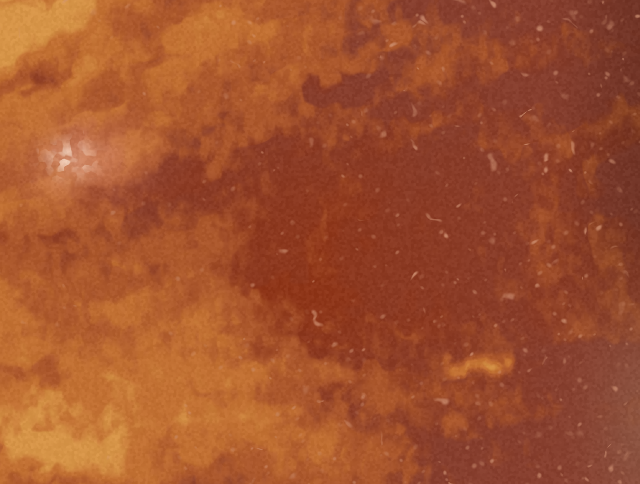
A Shadertoy shader for this texture:

```glsl
// Glossy ripe fruit skin: ochre to maroon, streaked sideways, with pale specks.

const vec2  CANVAS = vec2(1.32, 1.0);          // working space, height = 1
const vec3  MAROON = vec3(0.53, 0.245, 0.18);
const vec3  RED    = vec3(0.56, 0.21, 0.095);
const vec3  RUST   = vec3(0.675, 0.345, 0.175);
const vec3  ORANGE = vec3(0.76, 0.44, 0.20);
const vec3  OCHRE  = vec3(0.84, 0.58, 0.28);
const vec3  SPECK  = vec3(0.82, 0.58, 0.46);
const vec3  SHEEN  = vec3(0.80, 0.48, 0.38);
const vec3  GLARE  = vec3(0.97, 0.86, 0.78);
const vec3  HAZE   = vec3(0.57, 0.40, 0.32);
const float STREAK_CONTRAST = 1.0;
const float MOTTLE_CONTRAST = 0.38;
const float GRAIN = 0.045;
const float SPECK_CELLS = 21.0;
const float SPECK_RADIUS = 0.0068;

vec3 hash3(vec2 cell) {
    vec3 q = fract(cell.xyx * vec3(0.1031, 0.1030, 0.0973));
    q += dot(q, q.yxz + 33.33);
    return fract((q.xxy + q.yzz) * q.zyx);
}

// Smooth cellular noise: jittered cells blend their random values by distance.
float cellNoise(vec2 p) {
    vec2 base = floor(p);
    float sum = 0.0, total = 0.0;
    for (int j = -1; j <= 1; j++)
    for (int i = -1; i <= 1; i++) {
        vec2 cell = base + vec2(i, j);
        vec3 h = hash3(cell + 71.0);
        vec2 d = cell + 0.15 + 0.7 * h.xy - p;
        float w = exp(-7.0 * dot(d, d));
        sum += w * h.z;
        total += w;
    }
    return sum / total;
}

// Soft tapered stroke between two points.
float stroke(vec2 p, vec2 a, vec2 b, float width) {
    vec2 ab = b - a;
    float k = clamp(dot(p - a, ab) / dot(ab, ab), 0.0, 1.0);
    float d = length(p - a - k * ab) / width;
    return exp(-d * d);
}

float blob(vec2 p, vec2 centre, vec2 size) {
    vec2 d = (p - centre) / size;
    return exp(-dot(d, d));
}

// Pale specks, crowding towards the right; returns coverage.
float specks(vec2 p, float cells, float radius) {
    vec2 g = p * cells, base = floor(g);
    float cover = 0.0;
    for (int j = -1; j <= 1; j++)
    for (int i = -1; i <= 1; i++) {
        vec2 cell = base + vec2(i, j);
        vec3 place = hash3(cell + 13.0), look = hash3(cell + 191.0);
        float density = mix(0.05, 0.34, smoothstep(0.35, 1.1, cell.x / cells));
        vec2 d = (cell + place.xy - g) / cells;
        d.x += (look.z - 0.5) * d.y;
        float r = radius * mix(0.55, 1.25, look.x);
        float dotMask = 1.0 - smoothstep(0.25, 1.3, length(d) / r);
        cover = max(cover, dotMask * mix(0.25, 0.8, look.y * look.y) * step(place.z, density));
    }
    return cover;
}

// Skin colour from blush (0) to unblushed (1).
vec3 skin(float ripeness, vec3 blush) {
    vec3 c = mix(blush, RUST, smoothstep(0.12, 0.46, ripeness));
    c = mix(c, ORANGE, smoothstep(0.46, 0.76, ripeness));
    return mix(c, OCHRE, smoothstep(0.78, 1.12, ripeness));
}

void mainImage(out vec4 fragColor, in vec2 fragCoord) {
    vec2 p = fragCoord / iResolution.xy * CANVAS;

    // Ragged coordinates that tilt the streaks in the upper part
    vec2 ragged = p + 0.035 * (vec2(cellNoise(p * 24.0), cellNoise(p * 27.0 + 40.0)) - 0.5);
    vec2 flow = vec2(ragged.x, ragged.y - 0.3 * ragged.x * smoothstep(0.3, 0.7, p.y));

    // Broad layout of the blush
    float ripeness = 0.68 - 0.50 * p.x;
    ripeness += 0.42 * blob(p, vec2(0.0, 1.0), vec2(0.28, 0.22));
    ripeness += 0.30 * blob(p, vec2(0.25, 0.13), vec2(0.42, 0.17));
    ripeness += 0.10 * blob(p, vec2(0.75, 0.95), vec2(0.35, 0.12));
    ripeness -= 0.16 * blob(p, vec2(0.75, 0.46), vec2(0.22, 0.18));

    // Streaks and mottling
    float streaks = 0.6 * cellNoise(flow * vec2(3.5, 10.0) + 5.0)
                  + 0.4 * cellNoise(flow * vec2(8.0, 24.0) + 19.0) - 0.5;
    float mottle = 0.6 * cellNoise(ragged * vec2(24.0, 19.0))
                 + 0.4 * cellNoise(p * vec2(65.0, 42.0)) - 0.5;
    ripeness += STREAK_CONTRAST * streaks * mix(0.85, 0.5, p.x / CANVAS.x) + MOTTLE_CONTRAST * mottle;
    ripeness -= 0.36 * stroke(ragged, vec2(0.0, 0.53), vec2(0.40, 0.64), 0.045);
    ripeness -= 0.34 * stroke(ragged, vec2(0.0, 0.82), vec2(0.11, 0.85), 0.022);
    ripeness -= 0.28 * stroke(ragged, vec2(0.55, 0.395), vec2(0.85, 0.39), 0.030);
    ripeness -= 0.25 * stroke(ragged, vec2(0.65, 0.82), vec2(0.73, 0.82), 0.020);
    ripeness += 0.75 * stroke(ragged, vec2(0.93, 0.245), vec2(1.04, 0.25), 0.017);

    float redness = blob(p, vec2(0.62, 0.45), vec2(0.38, 0.34)) + 0.7 * smoothstep(0.3, 0.0, p.x);
    vec3 colour = skin(ripeness, mix(MAROON, RED, clamp(redness + 0.8 * streaks, 0.0, 1.0)));

    // Rounded shading at the right rim, with haze below
    colour *= 1.0 - 0.16 * smoothstep(1.1, 1.34, p.x) * smoothstep(0.2, 0.6, p.y);
    colour = mix(colour, HAZE, 0.55 * blob(p, vec2(1.34, 0.12), vec2(0.12, 0.22)));

    // Specks in two sizes
    float pale = max(specks(ragged, SPECK_CELLS, SPECK_RADIUS),
                     0.65 * specks(p + 3.7 / SPECK_CELLS, SPECK_CELLS * 1.6, SPECK_RADIUS * 0.7));
    colour = mix(colour, SPECK, pale);

    // Window glare with its pink sheen
    float sparkle = smoothstep(0.35, 0.75, cellNoise(p * vec2(75.0, 90.0)));
    colour = mix(colour, SHEEN, 0.65 * blob(ragged, vec2(0.18, 0.67), vec2(0.11, 0.07)));
    colour = mix(colour, GLARE, (0.2 + 0.7 * sparkle) * blob(p, vec2(0.145, 0.672), vec2(0.046, 0.034)));

    // Fine grain
    colour += GRAIN * (cellNoise(p * 190.0) - 0.5);
    fragColor = vec4(clamp(colour, 0.0, 1.0), 1.0);
}
```
